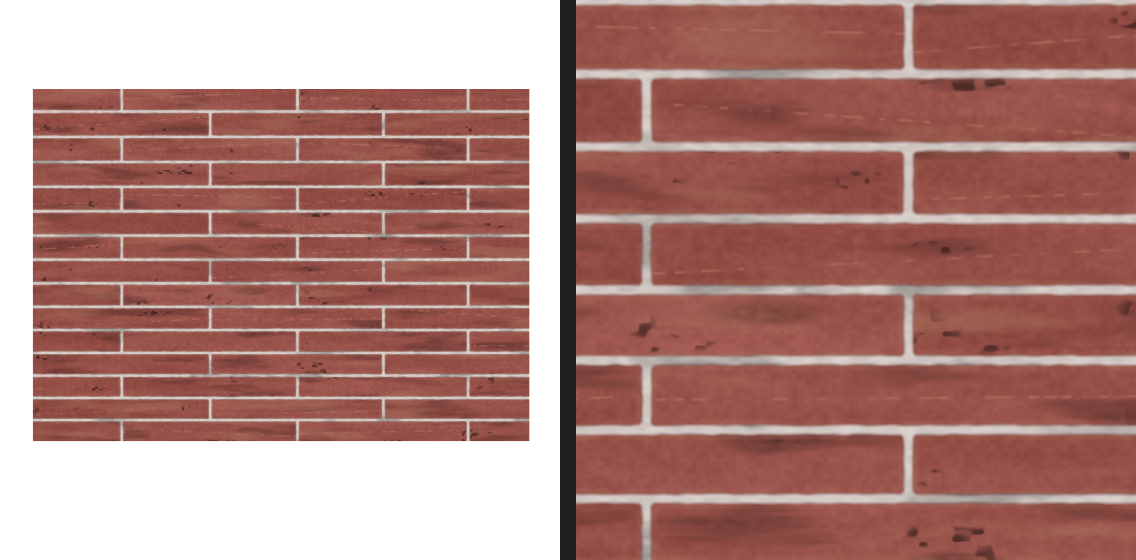
Left, the full canvas; right, a detail of the centre.
A Shadertoy shader for this texture:

```glsl
const vec2 PANEL_MIN = vec2(0.0586, 0.1589);
const vec2 PANEL_MAX = vec2(0.9453, 0.7878);
const float JOINT = 0.0062;

const vec3 PAPER = vec3(1.0);
const vec3 CLAY_DARK = vec3(0.55, 0.28, 0.25);
const vec3 CLAY_LIGHT = vec3(0.63, 0.35, 0.32);
const vec3 SOOT = vec3(0.36, 0.19, 0.17);
const vec3 OCHRE = vec3(0.66, 0.44, 0.36);
const vec3 MORTAR_EDGE = vec3(0.68, 0.58, 0.56);
const vec3 MORTAR = vec3(0.83, 0.79, 0.77);

float hash(vec2 p) {
    return fract(sin(dot(p, vec2(127.1, 311.7))) * 43758.5453);
}

// Value noise that wraps after a whole number of cells.
float noise(vec2 p, vec2 period) {
    vec2 i = floor(p), f = fract(p);
    f = f * f * (3.0 - 2.0 * f);
    vec2 a = mod(i, period), b = mod(i + 1.0, period);
    return mix(mix(hash(a), hash(vec2(b.x, a.y)), f.x),
               mix(hash(vec2(a.x, b.y)), hash(b), f.x), f.y);
}

float fbm(vec2 p, vec2 period, vec2 seed) {
    float sum = 0.0, gain = 0.533;
    for (int i = 0; i < 4; i++) {
        sum += gain * noise(p * period + seed, period);
        period *= 2.0;
        gain *= 0.5;
    }
    return sum;
}

// Joints lie on a line whose spacing shrinks slowly along its length.
float jointAt(float n, float pitch, float shrink) {
    return n * (pitch - shrink * n);
}

float jointIndex(float t, float pitch, float shrink) {
    return (pitch - sqrt(pitch * pitch - 4.0 * shrink * t)) / (2.0 * shrink);
}

float roundedBox(vec2 p, vec2 halfSize, float radius) {
    vec2 q = abs(p) - halfSize + radius;
    return length(max(q, 0.0)) + min(max(q.x, q.y), 0.0) - radius;
}

// Returns the brick's low and high corners; y runs downward.
vec4 brickBounds(vec2 p, vec2 origin, vec2 pitch, vec2 shrink, out vec2 id) {
    float row = floor(jointIndex(p.y - origin.y, pitch.y, shrink.y));
    float shift = mod(row + 1.0, 2.0);
    float column = jointIndex(p.x - origin.x, pitch.x, shrink.x);
    column = 2.0 * floor((column - shift) * 0.5) + shift;
    id = vec2(column, row) + 7.0;
    vec2 lo = origin + vec2(jointAt(column, pitch.x, shrink.x), jointAt(row, pitch.y, shrink.y));
    vec2 hi = origin + vec2(jointAt(column + 2.0, pitch.x, shrink.x), jointAt(row + 1.0, pitch.y, shrink.y));
    // Bricks at the border run past it, leaving no joint there.
    lo -= 2.0 * JOINT * step(lo, PANEL_MIN + JOINT);
    hi += 2.0 * JOINT * step(PANEL_MAX - JOINT, hi);
    return vec4(lo, hi);
}

// Pale dashed scratch across a few of the bricks.
float scratch(vec2 p, vec2 local, vec2 id, float px) {
    float slope = mix(-0.08, 0.08, hash(id + 3.1));
    float offset = mix(-0.009, 0.009, hash(id + 5.7));
    float line = abs(local.y - slope * local.x - offset);
    float dash = smoothstep(0.4, 0.75, noise(p * vec2(190.0, 40.0), vec2(190.0, 40.0)));
    return (1.0 - smoothstep(0.0, 0.0009 + px, line)) * dash * step(0.6, hash(id + 9.3));
}

vec3 brickColor(vec2 p, vec2 local, vec2 id, float d, float px) {
    vec2 seed = floor(vec2(hash(id), hash(id + 1.3)) * 97.0);
    float grain = noise(p * 384.0, vec2(384.0)) + noise(p * 210.0, vec2(210.0)) - 1.0;
    float streak = fbm(p, vec2(10.0, 48.0), seed);
    float tone = 0.5 + 1.3 * (streak - 0.5) + 0.45 * grain + 0.4 * (hash(id + 2.2) - 0.5);
    vec3 color = mix(CLAY_DARK, CLAY_LIGHT, clamp(tone, -0.2, 1.2));

    // Soot bands, warm patches and clustered pits
    float soot = smoothstep(0.54, 0.8, fbm(p, vec2(9.0, 52.0), seed + 31.0));
    color = mix(color, SOOT, soot * (0.55 + 0.3 * grain));
    float warm = smoothstep(0.58, 0.82, fbm(p, vec2(7.0, 40.0), seed + 57.0));
    color = mix(color, OCHRE, 0.5 * warm);
    float cluster = smoothstep(0.84, 0.94, noise(p * vec2(24.0, 52.0), vec2(24.0, 52.0)));
    float pits = smoothstep(0.55, 0.8, noise(p * vec2(150.0, 220.0), vec2(150.0, 220.0)));
    color = mix(color, SOOT * 0.7, 0.8 * cluster * pits);

    // Worn rim and scratches
    float rim = smoothstep(-0.0045, -0.001, d) * noise(p * 120.0, vec2(120.0));
    color = mix(color, OCHRE, 0.4 * rim);
    return mix(color, vec3(0.74, 0.46, 0.39), 0.5 * scratch(p, local, id, px));
}

vec3 mortarColor(vec2 p, float d) {
    float grit = noise(p * vec2(180.0, 360.0), vec2(180.0, 360.0)) - 0.5;
    float dirt = smoothstep(0.56, 0.8, fbm(p, vec2(16.0, 40.0), vec2(11.0)));
    vec3 color = mix(MORTAR_EDGE, MORTAR, smoothstep(0.0, 0.0021, d));
    return color * (1.0 + 0.09 * grit - 0.22 * dirt);
}

void mainImage(out vec4 fragColor, in vec2 fragCoord) {
    vec2 p = fragCoord / iResolution.xy;
    p.y = 1.0 - p.y;
    float px = 1.0 / iResolution.y;

    vec2 id;
    vec4 bounds = brickBounds(p, vec2(0.2174, 0.1992), vec2(0.1592, 0.0455), vec2(0.00114, 0.00024), id);
    vec2 local = p - 0.5 * (bounds.xy + bounds.zw);
    float d = roundedBox(local, 0.5 * (bounds.zw - bounds.xy - JOINT), 0.0025);
    d += 0.0008 * (noise(p * 140.0, vec2(140.0)) - 0.5);

    float edge = max(px, 0.0009);
    vec3 wall = mix(brickColor(p, local, id, d, px), mortarColor(p, d), smoothstep(-edge, edge, d));

    // Wall panel on a plain ground
    vec2 inset = min(p - PANEL_MIN, PANEL_MAX - p);
    float panel = smoothstep(-0.5 * px, 0.5 * px, min(inset.x, inset.y));
    fragColor = vec4(mix(PAPER, wall, panel), 1.0);
}
```
